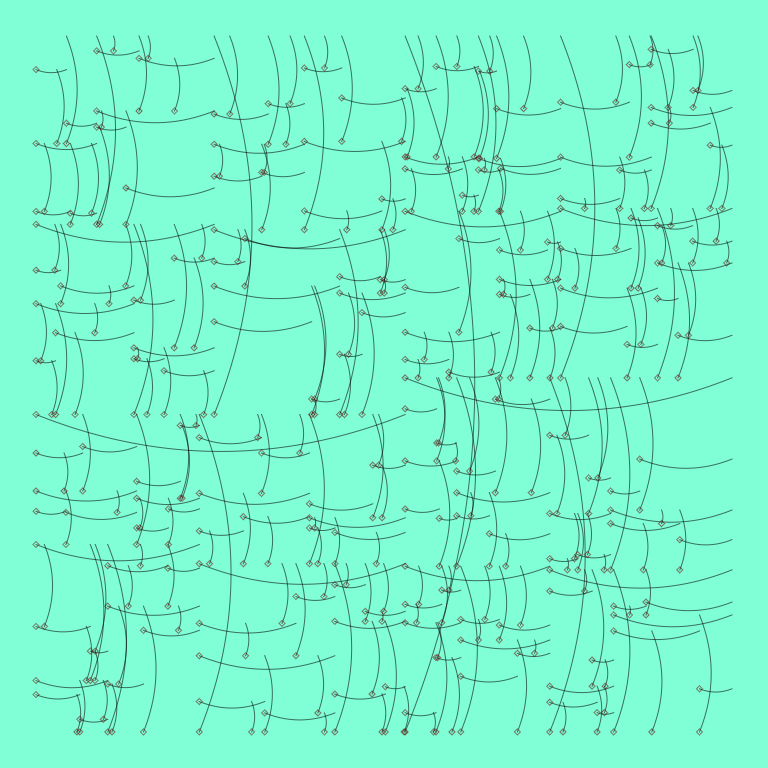
This pattern is drawn by a three.js fragment shader. Its source:

```glsl
varying vec2 vUv;

#define MARGIN 0.047
#define LEVELS 9.0
#define POINTS 400.0
#define LEAF_SHARE 0.57
#define BOW 0.1
#define LINE_WIDTH 0.00073
#define MARKER_RADIUS 0.0039
#define GROUND_COLOR vec3(0.5, 1.0, 0.84)
#define LINE_COLOR vec3(0.0)
#define MARKER_COLOR vec3(0.4, 0.03, 0.03)

float hash(float n) {
  n = fract(n * 0.1031);
  n *= n + 33.33;
  n *= n + n;
  return fract(n);
}

// Relative split position, spread like the median of the points in the cell
float splitRatio(float node, float depth) {
  float count = POINTS * exp2(-depth);
  float spread = 0.866 / sqrt(count + 2.0);
  return 0.5 + spread * (2.0 * hash(node + 17.0) - 1.0);
}

// Walks from the root to a node, narrowing the cell; returns its own cut
float findCell(float node, float depth, inout vec2 lo, inout vec2 hi) {
  float cut = 0.0;
  for (float level = 0.0; level < LEVELS; level += 1.0) {
    float ancestor = floor(node * exp2(level - depth) + 0.0005);
    float ratio = splitRatio(ancestor, level);
    bool upright = mod(level, 2.0) < 0.5;
    cut = upright ? mix(lo.x, hi.x, ratio) : mix(lo.y, hi.y, ratio);
    if (level > depth - 0.5) break;

    float child = floor(node * exp2(level + 1.0 - depth) + 0.0005);
    bool upper = mod(child, 2.0) > 0.5;
    if (upright) {
      if (upper) lo.x = cut; else hi.x = cut;
    } else {
      if (upper) lo.y = cut; else hi.y = cut;
    }
  }
  return cut;
}

// Distance to a bowed strand that starts at the origin and runs along x
float strandDistance(vec2 q, float span) {
  float t = clamp(q.x / span, 0.0, 1.0);
  float bend = 4.0 * BOW * span * t * (1.0 - t);
  float slope = 4.0 * BOW * (1.0 - 2.0 * t);
  return length(vec2(q.x - t * span, (q.y - bend) / sqrt(1.0 + slope * slope)));
}

float diamondDistance(vec2 q) {
  return abs(abs(q.x) + abs(q.y) - MARKER_RADIUS) * 0.7071;
}

// Smoothed coverage of a hairline
float stroke(float dist, float pixel) {
  float peak = min(1.0, LINE_WIDTH / pixel);
  return peak * clamp(1.0 - dist / max(pixel, LINE_WIDTH), 0.0, 1.0);
}

void main() {
  float pixel = fwidth(vUv.x);
  float pad = MARKER_RADIUS + 2.0 * pixel;
  float lineGap = 1.0;
  float markerGap = 1.0;
  float node = 1.0;
  float depth = 0.0;

  // Preorder walk of the split tree, skipping cells out of reach
  for (int i = 0; i < 512; i++) {
    vec2 lo = vec2(MARGIN);
    vec2 hi = vec2(1.0 - MARGIN);
    float cut = findCell(node, depth, lo, hi);
    vec2 size = hi - lo;
    vec2 reachLo = lo - vec2(pad, pad + BOW * size.x);
    vec2 reachHi = hi + vec2(pad + BOW * size.y, pad);
    bool inReach = all(greaterThan(vUv, reachLo)) && all(lessThan(vUv, reachHi));
    bool isLast = depth > LEVELS - 1.5;

    if (inReach && (!isLast || hash(node + 2048.0) < LEAF_SHARE)) {
      // Upright strands bow right, level strands sag
      bool upright = mod(depth, 2.0) < 0.5;
      vec2 q = vUv - (upright ? vec2(cut, lo.y) : vec2(lo.x, cut));
      vec2 along = upright ? q.yx : vec2(q.x, -q.y);
      float span = upright ? size.y : size.x;
      lineGap *= 1.0 - stroke(strandDistance(along, span), pixel);
      markerGap *= 1.0 - stroke(diamondDistance(q), pixel);
    }

    // Go down, or climb to the next unvisited sibling
    if (inReach && !isLast) {
      node *= 2.0;
      depth += 1.0;
    } else {
      for (int k = 0; k < 10; k++) {
        if (node < 1.5 || mod(node, 2.0) < 0.5) break;
        node = floor(node * 0.5);
        depth -= 1.0;
      }
      if (node < 1.5) break;
      node += 1.0;
    }
  }

  vec3 color = mix(LINE_COLOR, GROUND_COLOR, lineGap);
  color = mix(MARKER_COLOR, color, markerGap);
  gl_FragColor = vec4(color, 1.0);
}
```
